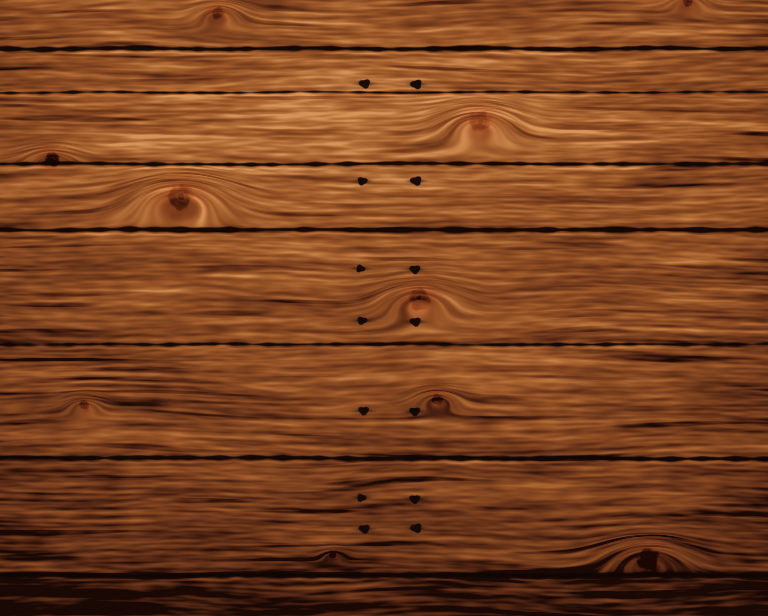
Reproduce this texture procedurally as a Shadertoy shader.

```glsl
// Weathered wooden planks laid across, with dark seams, knots and nail holes.
// A tone value is built from light, stretched gradient noise and growth rings
// that swell around the knots; a brown colour ramp then turns it into colour.

const float ASPECT = 1.25;
const int SEAMS = 7;
const int KNOTS = 10;
const int NAIL_ROWS = 7;

// Seam heights measured from the top, and their half widths
const float seamY[SEAMS] = float[](0.079, 0.150, 0.266, 0.373, 0.559, 0.744, 0.934);
const float seamHalf[SEAMS] = float[](0.0030, 0.0013, 0.0024, 0.0034, 0.0018, 0.0030, 0.0030);

// Heights of the nail pairs
const float nailY[NAIL_ROWS] = float[](0.135, 0.296, 0.437, 0.520, 0.667, 0.810, 0.858);

// Knots: x, y, radius, darkness
const vec4 knots[KNOTS] = vec4[](
    vec4(0.355, 0.021, 0.010, 0.6), vec4(0.780, 0.197, 0.016, 0.5),
    vec4(0.085, 0.259, 0.011, 1.0), vec4(0.293, 0.321, 0.020, 0.7),
    vec4(0.682, 0.485, 0.016, 0.6), vec4(0.137, 0.658, 0.007, 0.6),
    vec4(0.712, 0.648, 0.009, 0.6), vec4(1.055, 0.909, 0.017, 0.7),
    vec4(0.542, 0.901, 0.005, 0.6), vec4(1.119, 0.003, 0.008, 0.7));

// Browns from shadow to highlight
const vec3 browns[6] = vec3[](
    vec3(0.10, 0.03, 0.015), vec3(0.31, 0.14, 0.07), vec3(0.45, 0.23, 0.11),
    vec3(0.57, 0.31, 0.14), vec3(0.69, 0.42, 0.21), vec3(0.84, 0.58, 0.35));

vec2 hash2(vec2 p) {
    vec3 q = fract(vec3(p.xyx) * vec3(0.1031, 0.1030, 0.0973));
    q += dot(q, q.yzx + 33.33);
    return fract((q.xx + q.yz) * q.zy);
}

float cornerSlope(vec2 cell, vec2 offset, vec2 f) {
    float angle = 6.2832 * hash2(cell + offset).x;
    return dot(vec2(cos(angle), sin(angle)), f - offset);
}

float gradientNoise(vec2 p) {
    vec2 cell = floor(p), f = p - cell;
    vec2 u = f * f * f * (f * (f * 6.0 - 15.0) + 10.0);
    float low = mix(cornerSlope(cell, vec2(0, 0), f), cornerSlope(cell, vec2(1, 0), f), u.x);
    float high = mix(cornerSlope(cell, vec2(0, 1), f), cornerSlope(cell, vec2(1, 1), f), u.x);
    return 1.4 * mix(low, high, u.y);
}

float boardIndex(float y) {
    float index = 0.0;
    for (int i = 0; i < SEAMS; i++) index += step(seamY[i], y);
    return index;
}

vec3 ramp(float tone) {
    vec3 color = browns[0];
    for (int i = 1; i < 6; i++)
        color = mix(color, browns[i], clamp(tone - float(i - 1), 0.0, 1.0));
    return color;
}

// Height across the grain, lifted into loops around the knots of one board
float bentGrain(vec2 p, float board) {
    float g = p.y + 0.012 * gradientNoise(vec2(p.x * 2.5, p.y * 6.0 + board * 9.0));
    for (int i = 0; i < KNOTS; i++) {
        vec4 k = knots[i];
        vec2 e = (p - k.xy) * vec2(0.55, 1.0) / (2.2 * k.z);
        if (boardIndex(k.y) == board) g += 3.2 * k.z * exp(-dot(e, e));
    }
    return g;
}

float woodTone(vec2 p, float g, float board) {
    vec2 q = vec2(p.x + board * 7.3, g);
    float rings = sin(6.2832 * (g * 58.0 + 2.2 * gradientNoise(q * vec2(1.3, 11.0))));
    float tone = 0.35 * rings * (0.6 + gradientNoise(q * vec2(2.0, 14.0)));
    tone += 0.7 * gradientNoise(q * vec2(2.0, 22.0));
    tone += 1.0 * gradientNoise(q * vec2(4.0, 75.0));
    tone += 1.1 * gradientNoise(q * vec2(8.0, 140.0));
    tone += 0.8 * gradientNoise(q * vec2(26.0, 200.0));
    return tone - 1.4 * smoothstep(0.28, 0.6, gradientNoise(q * vec2(3.5, 85.0) + 40.0));
}

// Broad glow on the upper boards, fading to the foot and the sides
float lightTone(vec2 p) {
    vec2 glow = (p - vec2(0.58, 0.22)) / vec2(0.55, 0.16);
    float side = 2.0 * p.x / ASPECT - 1.0;
    return 3.15 + 0.75 * exp(-dot(glow, glow)) - 2.0 * p.y * p.y * p.y
        - 0.6 * side * side * side * side - 0.4 * exp(-p.y * p.y / 0.005)
        - 0.8 * step(seamY[SEAMS - 1], p.y);
}

// Nail hole with a split running along the grain
float nailShade(vec2 d, float radius, float px) {
    float angle = atan(d.y, d.x);
    float edge = length(d * vec2(0.9, 1.2)) - radius * (1.0 + 0.15 * sin(3.0 * angle + radius * 2000.0));
    float split = exp(-d.x * d.x / 0.0002 - d.y * d.y / 0.000009);
    return max(smoothstep(px, -px, edge), 0.75 * split);
}

void mainImage(out vec4 fragColor, in vec2 fragCoord) {
    vec2 uv = fragCoord / iResolution.xy;
    vec2 p = vec2(uv.x * ASPECT, 1.0 - uv.y);
    float px = 1.0 / iResolution.y;
    float board = boardIndex(p.y);

    float tone = lightTone(p) + woodTone(p, bentGrain(p, board), board);
    tone += 0.3 * (hash2(vec2(board, 4.0)).x - 0.5);

    // Knots: a reddish halo, a dark disc and fine rings
    float red = 0.0;
    for (int i = 0; i < KNOTS; i++) {
        vec4 k = knots[i];
        vec2 d = p - k.xy;
        float r = length(d) / k.z + 0.3 * gradientNoise(d * 90.0 + float(i) * 5.0);
        float soft = 0.12 + px / k.z;
        float disc = smoothstep(0.9 + soft, 0.9 - soft, r);
        float rim = exp(-pow((r - 0.85) / 0.22, 2.0));
        float core = exp(-r * r * 5.0);
        tone -= k.w * (disc * (1.6 + 0.4 * sin(r * 14.0)) + 0.9 * rim + 1.2 * core);
        red += exp(-r * r * 0.35);
    }

    // Seams: ragged gap, soft shadow and a worn lip on the lower board
    float dark = 0.0;
    for (int i = 0; i < SEAMS; i++) {
        float row = float(i) * 3.7;
        float wobble = 0.0018 * gradientNoise(vec2(p.x * 7.0, row));
        float chips = 0.0022 * gradientNoise(vec2(p.x * 38.0, row + 0.4));
        float d = p.y - seamY[i] - wobble;
        float gap = abs(d) - seamHalf[i] - chips;
        dark = max(dark, smoothstep(px, -px, gap));
        tone -= 1.1 * exp(-max(gap, 0.0) / 0.0035);
        tone += 0.9 * step(0.0, d) * exp(-pow((gap - 0.004) / 0.0022, 2.0));
    }

    // Nail pairs, each slightly out of line
    for (int i = 0; i < NAIL_ROWS * 2; i++) {
        vec2 jitter = hash2(vec2(float(i), 17.0)) - 0.5;
        vec2 center = vec2(0.590 + 0.083 * float(i % 2), nailY[i / 2]) + jitter * vec2(0.010, 0.005);
        dark = max(dark, nailShade(p - center, 0.0075 + 0.002 * jitter.x, px));
    }

    vec3 color = ramp(tone) * mix(vec3(1.0), vec3(1.0, 0.84, 0.80), min(red, 1.0));
    color = mix(color, vec3(0.055, 0.02, 0.012), 0.94 * dark);
    fragColor = vec4(color, 1.0);
}
```
